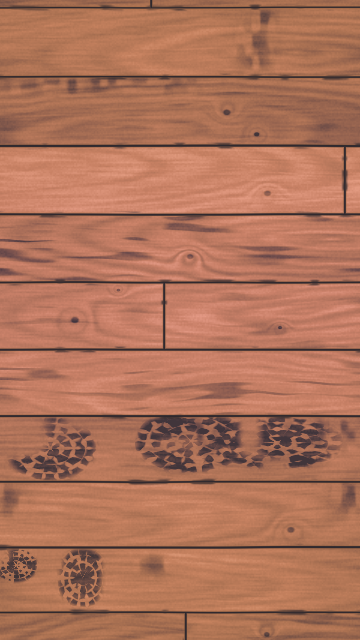
Write a WebGL 2 fragment shader that draws this texture.

```glsl
#version 300 es
precision highp float;
precision highp int;

uniform vec2 u_resolution;
out vec4 fragColor;

const vec3 WOOD[6] = vec3[6](
    vec3(0.25, 0.21, 0.235), vec3(0.42, 0.30, 0.29), vec3(0.56, 0.38, 0.32),
    vec3(0.67, 0.45, 0.35), vec3(0.77, 0.51, 0.40), vec3(0.87, 0.61, 0.51));
const vec3 GAP = vec3(0.15, 0.14, 0.17);
const vec3 BEVEL = vec3(0.66, 0.43, 0.27);

// Per row: tone, joint position, ring contrast, streak strength
const vec4 PLANKS[11] = vec4[11](
    vec4(0.58, 0.42, 0.10, 0.3), vec4(0.70, 2.0, 0.17, 0.2),
    vec4(0.62, 2.0, 0.20, 0.4), vec4(0.88, 0.958, 0.13, 0.0),
    vec4(0.77, 2.0, 0.23, 1.0), vec4(0.82, 0.456, 0.17, 0.5),
    vec4(0.80, 2.0, 0.10, 0.8), vec4(0.68, 2.0, 0.12, 0.2),
    vec4(0.74, 2.0, 0.15, 0.2), vec4(0.74, 2.0, 0.13, 0.1),
    vec4(0.63, 0.516, 0.18, 0.4));

// Centre and radius
const vec3 KNOTS[9] = vec3[9](
    vec3(0.630, 0.312, 0.014), vec3(0.713, 0.373, 0.010), vec3(0.743, 0.537, 0.013),
    vec3(0.528, 0.713, 0.012), vec3(0.208, 0.889, 0.015), vec3(0.778, 0.910, 0.008),
    vec3(0.808, 1.472, 0.014), vec3(0.741, 1.762, 0.011), vec3(0.329, 0.806, 0.007));

// Centre and half size
const vec4 TREADS[5] = vec4[5](
    vec4(0.14, 1.245, 0.13, 0.092), vec4(0.53, 1.225, 0.16, 0.090),
    vec4(0.77, 1.230, 0.19, 0.075), vec4(0.045, 1.57, 0.06, 0.050),
    vec4(0.23, 1.605, 0.075, 0.085));
const vec4 SMUDGES[9] = vec4[9](
    vec4(0.735, 0.05, 0.035, 0.03), vec4(0.71, 0.14, 0.06, 0.08),
    vec4(0.28, 0.238, 0.28, 0.03), vec4(0.53, 1.21, 0.09, 0.07),
    vec4(0.91, 1.20, 0.15, 0.05), vec4(0.01, 1.28, 0.04, 0.05),
    vec4(0.02, 1.39, 0.05, 0.05), vec4(0.97, 1.37, 0.05, 0.06),
    vec4(0.43, 1.57, 0.05, 0.04));

float hash(vec2 cell) {
    uvec2 u = uvec2(ivec2(cell)) * uvec2(1597u, 3571u);
    uint h = (u.x ^ (u.y << 8)) * 747796u + 28913u;
    h = (h ^ (h >> 15)) * 277803u;
    h = (h ^ (h >> 13)) * 9277u;
    return float((h ^ (h >> 16)) & 65535u) / 65535.0;
}

float noise(vec2 p) {
    vec2 i = floor(p), f = fract(p);
    f = f * f * (3.0 - 2.0 * f);
    return mix(mix(hash(i), hash(i + vec2(1, 0)), f.x),
               mix(hash(i + vec2(0, 1)), hash(i + vec2(1, 1)), f.x), f.y);
}

float seamY(int i) {
    return 0.021 + 0.18667 * float(i) + 0.017 * sin(0.349 * float(i));
}

int rowAt(float y) {
    int row = -1;
    for (int i = 0; i < 10; i++) if (y > seamY(i)) row = i;
    return row;
}

vec3 woodColour(float tone) {
    float t = clamp(tone, 0.0, 1.0) * 5.0;
    int i = min(int(t), 4);
    return mix(WOOD[i], WOOD[i + 1], t - float(i));
}

// Spokes of worn rubber blocks inside an ellipse
float tread(vec2 p, vec4 print) {
    vec2 q = (p - print.xy) / print.zw;
    float r = length(q), ring = floor(r * 4.0);
    float spokes = 6.0 + 4.0 * ring;
    vec2 cell = abs(fract(vec2(atan(q.y, q.x) / 6.28319 * spokes, r * 4.0)) - 0.5);
    float block = max(cell.x, cell.y) + 0.5 * (noise(p * 65.0) - 0.5);
    return smoothstep(0.46, 0.27, block) * smoothstep(1.08, 0.85, r)
         * smoothstep(0.2, 0.55, noise(p * 13.0 + 4.0));
}

float smudge(vec2 p, vec4 spot) {
    vec2 q = (p - spot.xy) / spot.zw;
    return exp(-1.5 * dot(q, q)) * smoothstep(0.3, 0.75, noise(p * vec2(45, 28)));
}

void main() {
    vec2 p = gl_FragCoord.xy / u_resolution;
    p.y = (1.0 - p.y) * 16.0 / 9.0;
    float px = 1.0 / u_resolution.x;
    int row = rowAt(p.y);
    vec4 plank = PLANKS[row + 1];
    float id = float(2 * row + 4) + step(plank.y, p.x);

    // Long curved growth rings, bent around knots
    float warp = 0.045 * (noise(p * vec2(3, 7) + id * 17.0) - 0.5)
               + 0.007 * (noise(p * vec2(14, 30) + id) - 0.5);
    vec2 heart = vec2(hash(vec2(id, 3)), seamY(row) + mix(0.04, 0.15, hash(vec2(id, 8))));
    float field = length(vec2((p.x - heart.x) * 0.14, p.y - heart.y + warp));
    float core = 0.0;
    for (int i = 0; i < 9; i++) {
        vec2 e = (p - KNOTS[i].xy) * vec2(1.0, 1.3);
        float r = KNOTS[i].z;
        field += 0.05 * exp(-dot(e, e) / (r * r * 9.0));
        core = max(core, smoothstep(r, r * 0.45, length(e)));
    }
    float rings = pow(0.5 + 0.5 * sin(field * 270.0), 2.0);
    float bands = noise(vec2(field * 120.0, p.x * 2.0 + id * 9.0));
    float fibre = noise(vec2(p.x * 14.0, (p.y + 0.5 * warp) * 210.0));
    float streak = smoothstep(0.62, 0.88, noise(vec2(p.x * 8.0, (p.y + warp) * 85.0) + id * 13.0))
                 * smoothstep(0.25, 0.65, noise(p * vec2(4, 16) + id));

    float tone = plank.x - plank.z * (0.6 * rings + bands - 0.65)
               + 0.13 * (fibre - 0.5) + 0.16 * (noise(p * vec2(4, 11) + id * 5.0) - 0.5)
               + 0.08 * (noise(p * 240.0) - 0.5) - 0.45 * plank.w * streak - 0.5 * core;

    // Footprints and dirt
    float dirt = 0.0;
    for (int i = 0; i < 5; i++)
        if (rowAt(TREADS[i].y) == row) dirt = max(dirt, tread(p, TREADS[i]));
    for (int i = 0; i < 9; i++)
        if (rowAt(SMUDGES[i].y) == row) dirt = max(dirt, 0.8 * smudge(p, SMUDGES[i]));
    tone -= 0.58 * dirt;

    // Pinker towards the middle, darker at the sides
    float middle = exp(-pow((p.y - 0.85) / 0.5, 2.0));
    tone -= 0.25 * pow(p.x - 0.5, 2.0);
    vec3 colour = woodColour(tone) * mix(vec3(1.0, 0.99, 0.91), vec3(1.03, 0.99, 1.03), middle);

    // Gaps with bevelled, unevenly soiled edges
    float gap = abs(p.x - plank.y), width = 0.0022;
    for (int i = 0; i < 10; i++) {
        float d = abs(p.y - seamY(i) + 0.002 * (noise(vec2(p.x * 5.0, i)) - 0.5));
        if (d < gap) {
            gap = d;
            width = mix(0.0013, 0.0026, hash(vec2(i, 21)));
        }
    }
    float soil = smoothstep(0.6, 0.9, noise(p * vec2(24, 50))) * smoothstep(0.012, 0.003, gap);
    colour = mix(colour, BEVEL, 0.45 * smoothstep(0.008, 0.003, gap));
    colour = mix(colour, GAP, max(0.7 * soil, 0.93 * smoothstep(width + px, width - 0.5 * px, gap)));
    fragColor = vec4(colour, 1.0);
}
```
